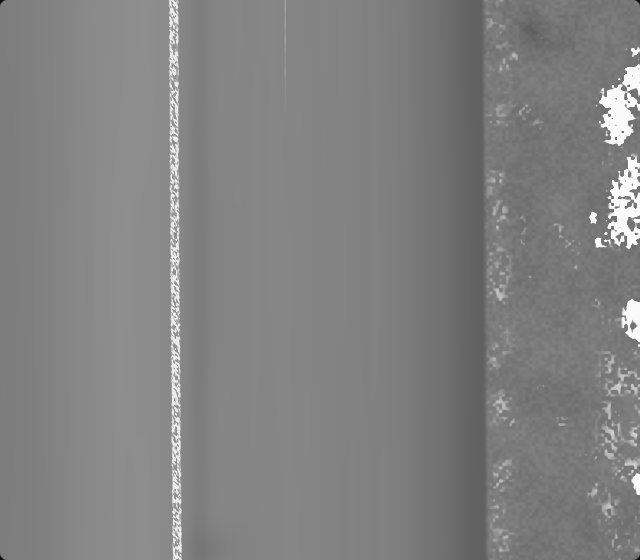
Write a WebGL 2 fragment shader that draws this texture.

```glsl
#version 300 es
precision highp float;
// Brushed grey metal with a bright woven seam beside a worn, flaking plate.
uniform vec2 u_resolution;
out vec4 fragColor;

#define SEAM_TOP 0.2715
#define SEAM_LEAN 0.0055
#define SEAM_HALF 0.0068
#define PLATE_TOP 0.753
#define PLATE_LEAN 0.006
#define PLATE_TONE 0.468
#define GRAIN_SCALE 170.0
#define FLAKE_TONE 0.98
#define CORNER_RADIUS 0.014
#define PATCHES 8

float hash(vec2 p) {
    vec3 q = fract(vec3(p.xyx) * 0.1031);
    q += dot(q, q.yzx + 33.33);
    return fract((q.x + q.y) * q.z);
}

float noise(vec2 p) {
    vec2 i = floor(p), f = fract(p);
    f = f * f * (3.0 - 2.0 * f);
    return mix(mix(hash(i), hash(i + vec2(1, 0)), f.x),
               mix(hash(i + vec2(0, 1)), hash(i + vec2(1, 1)), f.x), f.y);
}

float fbm(vec2 p) {
    float sum = 0.0, gain = 0.5;
    for (int i = 0; i < 4; i++) {
        sum += gain * noise(p);
        p = p * 2.03 + 17.1;
        gain *= 0.5;
    }
    return sum / 0.9375;
}

float bell(float x, float width) {
    x /= width;
    return exp(-x * x);
}

// Smooth vertical shading of the brushed sheet
float sheetTone(vec2 uv) {
    float tone = mix(0.488, 0.553, smoothstep(0.0, 0.21, uv.x));
    tone = mix(tone, 0.522, smoothstep(0.23, 0.30, uv.x));
    tone -= 0.035 * bell(uv.x - 0.312, 0.017);
    tone -= 0.022 * smoothstep(0.44, 0.62, uv.x);
    tone -= 0.060 * smoothstep(0.60, 0.71, uv.x);
    tone -= 0.060 * smoothstep(0.68, 0.755, uv.x);
    tone += 0.010 * (noise(vec2(uv.x * 65.0, uv.y * 2.0)) - 0.5);
    return tone - 0.035 * bell(length(uv - vec2(0.33, 0.02)), 0.04);
}

// Bright seam made of slanted broken threads
float seamMask(vec2 uv, vec2 p, float px) {
    float d = uv.x - SEAM_TOP - SEAM_LEAN * pow(1.0 - uv.y, 1.4);
    float halfWidth = SEAM_HALF + 0.0015 * (noise(vec2(p.y * 260.0, 3.0)) - 0.5);
    float band = 1.0 - smoothstep(halfWidth - px, halfWidth + px, abs(d));
    float threads = noise(vec2(d * 420.0, p.y * 300.0 + d * 260.0));
    float rims = bell(abs(d) - 0.0052, 0.0016);
    return band * clamp(0.05 + 1.05 * smoothstep(0.2, 0.75, threads) + 0.3 * rims, 0.0, 1.0);
}

// Flaked patches: centre and radii of each ragged cluster
float flakeMask(vec2 uv, vec2 p) {
    vec4 patches[PATCHES] = vec4[PATCHES](
        vec4(0.990, 0.855, 0.016, 0.055), vec4(0.963, 0.800, 0.026, 0.052),
        vec4(0.985, 0.655, 0.030, 0.055), vec4(0.975, 0.590, 0.028, 0.030),
        vec4(0.927, 0.608, 0.007, 0.013), vec4(0.938, 0.567, 0.010, 0.010),
        vec4(0.996, 0.427, 0.020, 0.044), vec4(0.998, 0.130, 0.009, 0.024));
    float reach = -1.0;
    for (int i = 0; i < PATCHES; i++)
        reach = max(reach, 1.0 - length((uv - patches[i].xy) / patches[i].zw));
    float ragged = min(reach, 0.28) + 0.9 * (noise(p * GRAIN_SCALE) - 0.5)
                 + 0.7 * (noise(p * 55.0) - 0.5);
    return smoothstep(0.02, 0.16, ragged) * smoothstep(-0.35, -0.1, reach);
}

// Mottled plate with pale wear along its two sides
float plateTone(vec2 uv, vec2 p, float edge) {
    float tone = PLATE_TONE + 0.07 * (fbm(p * 14.0) - 0.5)
               + 0.055 * (noise(p * GRAIN_SCALE) - 0.5);
    tone -= 0.07 * bell(length((uv - vec2(0.83, 0.945)) * vec2(1.0, 0.7)), 0.022);
    float clumps = smoothstep(0.38, 0.68, fbm(p * 25.0 + 9.0));
    float specks = smoothstep(0.42, 0.85, noise(p * GRAIN_SCALE + 40.0));
    float leftWear = bell(edge - 0.024, 0.017);
    float rightWear = smoothstep(0.92, 0.965, uv.x) * smoothstep(0.56, 0.22, uv.y);
    tone += specks * clumps * (0.24 * leftWear + 0.38 * rightWear);
    tone += 0.035 * leftWear * clumps;
    float strays = smoothstep(0.72, 0.82, fbm(p * 32.0 + 70.0));
    tone += 0.2 * strays * specks;
    return mix(tone, FLAKE_TONE, flakeMask(uv, p));
}

void main() {
    vec2 uv = gl_FragCoord.xy / u_resolution;
    float aspect = u_resolution.x / u_resolution.y;
    vec2 p = uv * vec2(aspect, 1.0);
    float px = 1.0 / u_resolution.x;

    // Sheet, seam and faint scratch
    float tone = sheetTone(uv);
    tone = mix(tone, 0.92, seamMask(uv, p, px));
    float scratch = bell(uv.x - 0.4455 - 0.001 * noise(vec2(p.y * 25.0, 1.0)), 0.0012);
    tone += 0.09 * scratch * smoothstep(0.79, 0.86, uv.y) * (0.4 + noise(vec2(p.y * 70.0, 5.0)));

    // Plate rising out of the shadow
    float edge = uv.x - PLATE_TOP - PLATE_LEAN * (1.0 - uv.y);
    tone = mix(tone, plateTone(uv, p, edge), smoothstep(-0.003, 0.007, edge));

    // Rounded dark corners
    vec2 halfSize = vec2(aspect, 1.0) * 0.5;
    vec2 q = abs(p - halfSize) - halfSize + CORNER_RADIUS;
    float outside = length(max(q, 0.0)) - CORNER_RADIUS;
    tone = mix(tone, 0.06, smoothstep(-0.001, 0.002, outside));
    fragColor = vec4(vec3(tone), 1.0);
}
```
